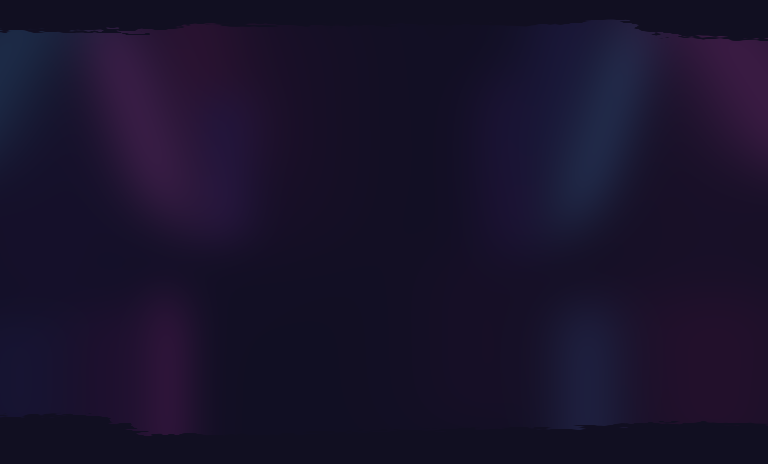
Give the GLSL for this background, as a WebGL 1 fragment shader.

```glsl
precision highp float;
// Dim violet and teal light beams on a midnight backdrop, framed by torn dark brush edges.
uniform vec2 u_resolution;

float hash(vec2 p) {
  vec3 q = fract(vec3(p.xyx) * 0.1031);
  q += dot(q, q.yzx + 33.33);
  return fract((q.x + q.y) * q.z);
}

float noise(vec2 p) {
  vec2 i = floor(p), f = fract(p);
  f = f * f * (3.0 - 2.0 * f);
  return mix(mix(hash(i), hash(i + vec2(1.0, 0.0)), f.x),
             mix(hash(i + vec2(0.0, 1.0)), hash(i + 1.0), f.x), f.y);
}

// Soft slanted beam: Gaussian across, flatter along its height.
void glow(inout vec3 col, vec2 p, vec2 center, vec2 radius, float slant, vec3 tint) {
  vec2 d = p - center;
  d.x -= slant * d.y;
  d /= radius;
  d *= d;
  col = mix(col, tint, exp(-d.x - d.y * d.y));
}

// Smooth step in height around x = at.
float ramp(float x, float at, float width) {
  return smoothstep(at - width, at + width, x);
}

void main() {
  vec2 uv = gl_FragCoord.xy / u_resolution;
  vec3 col = vec3(0.068, 0.058, 0.138);

  // Broad, faint haze
  glow(col, uv, vec2(0.36, 0.74), vec2(0.13, 0.30), 0.0, vec3(0.092, 0.058, 0.150));
  glow(col, uv, vec2(0.06, 0.55), vec2(0.18, 0.28), 0.0, vec3(0.082, 0.064, 0.165));
  glow(col, uv, vec2(0.93, 0.52), vec2(0.20, 0.34), 0.0, vec3(0.095, 0.063, 0.155));
  glow(col, uv, vec2(0.63, 0.27), vec2(0.10, 0.20), 0.0, vec3(0.088, 0.060, 0.150));

  // Upper beams
  glow(col, uv, vec2(0.26, 0.86), vec2(0.08, 0.22), -0.10, vec3(0.155, 0.070, 0.185));
  glow(col, uv, vec2(0.29, 0.64), vec2(0.05, 0.16), 0.0, vec3(0.130, 0.080, 0.225));
  glow(col, uv, vec2(0.18, 0.76), vec2(0.062, 0.25), -0.22, vec3(0.215, 0.110, 0.265));
  glow(col, uv, vec2(-0.02, 0.82), vec2(0.09, 0.23), 0.36, vec3(0.110, 0.165, 0.275));
  glow(col, uv, vec2(0.67, 0.64), vec2(0.06, 0.20), 0.0, vec3(0.105, 0.068, 0.195));
  glow(col, uv, vec2(0.73, 0.83), vec2(0.07, 0.22), 0.10, vec3(0.095, 0.085, 0.210));
  glow(col, uv, vec2(0.79, 0.75), vec2(0.054, 0.25), 0.20, vec3(0.125, 0.160, 0.280));
  glow(col, uv, vec2(0.99, 0.82), vec2(0.105, 0.22), -0.40, vec3(0.225, 0.105, 0.260));

  // Lower beams
  glow(col, uv, vec2(0.03, 0.18), vec2(0.11, 0.15), 0.0, vec3(0.088, 0.078, 0.195));
  glow(col, uv, vec2(0.15, 0.17), vec2(0.07, 0.18), 0.0, vec3(0.115, 0.063, 0.180));
  glow(col, uv, vec2(0.217, 0.16), vec2(0.042, 0.21), 0.0, vec3(0.175, 0.078, 0.220));
  glow(col, uv, vec2(0.93, 0.19), vec2(0.13, 0.19), 0.0, vec3(0.135, 0.063, 0.170));
  glow(col, uv, vec2(0.765, 0.15), vec2(0.055, 0.20), 0.0, vec3(0.115, 0.120, 0.240));

  // Brush edges: stepped outlines torn by horizontally stretched noise
  float x = uv.x;
  float top = 0.933 + 0.012 * ramp(x, 0.22, 0.04) + 0.011 * ramp(x, 0.75, 0.04)
            - 0.030 * ramp(x, 0.835, 0.03) - 0.010 * ramp(x, 0.91, 0.05);
  float bottom = 0.104 - 0.040 * ramp(x, 0.16, 0.04) + 0.015 * ramp(x, 0.50, 0.25)
               + 0.009 * ramp(x, 0.79, 0.03);
  float tear = 0.65 * noise(uv * vec2(48.0, 230.0))
             + 0.35 * noise(uv * vec2(130.0, 430.0)) - 0.5;
  float rough = 0.016 + 0.016 * exp(-pow((x - 0.17) / 0.06, 2.0))
              + 0.016 * exp(-pow((x - 0.84) / 0.06, 2.0));
  float inside = min(top - uv.y, uv.y - bottom) + tear * rough;
  float soft = max(0.0015, 0.7 / u_resolution.y);
  col = mix(vec3(0.068, 0.058, 0.130), col, smoothstep(-soft, soft, inside));

  gl_FragColor = vec4(col, 1.0);
}
```
